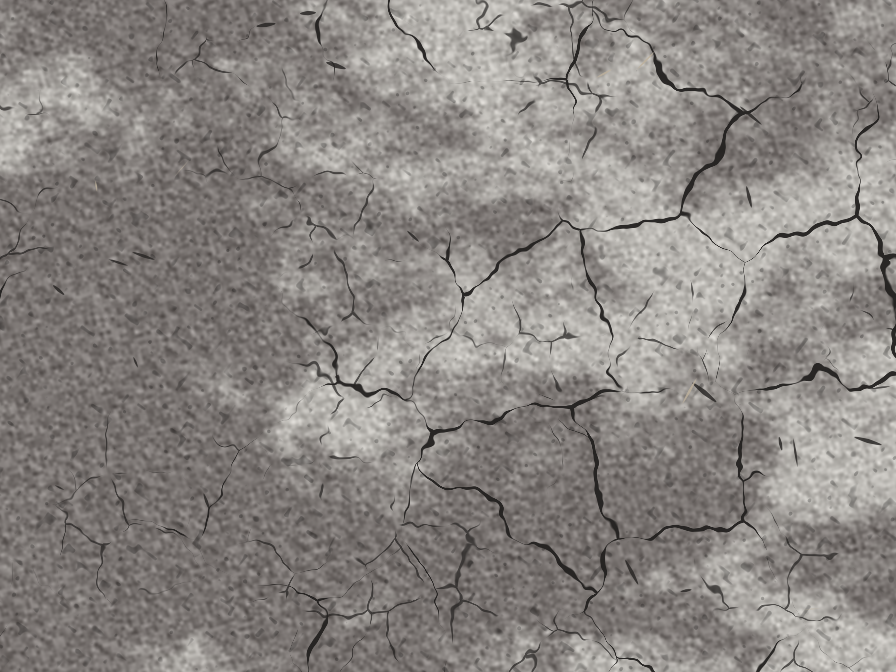
This texture is drawn by a Shadertoy shader. Its source:

```glsl
#define PATCH_SCALE 5.0
#define GRAIN_SCALE 175.0
#define GRAIN_AMOUNT 0.17
#define RELIEF_AMOUNT 0.13
#define CRACK_SCALE 4.6
#define CRACK_WIDTH 0.0040
#define HAIRLINE_SCALE 9.5
#define HAIRLINE_WIDTH 0.0017
#define DEBRIS_COUNT 24
#define SOIL vec3(0.472, 0.450, 0.440)
#define CRUST vec3(0.735, 0.725, 0.705)
#define CREVICE vec3(0.135, 0.127, 0.122)

float hash(vec2 p) {
    return fract(sin(dot(p, vec2(127.1, 311.7))) * 43758.5453);
}

vec2 hash2(vec2 p) {
    return vec2(hash(p), hash(p + 37.3));
}

float noise(vec2 p) {
    vec2 i = floor(p), f = fract(p);
    f = f * f * (3.0 - 2.0 * f);
    return mix(mix(hash(i), hash(i + vec2(1, 0)), f.x),
               mix(hash(i + vec2(0, 1)), hash(i + vec2(1, 1)), f.x), f.y);
}

vec2 turn(vec2 p) {
    return mat2(0.8, 0.6, -0.6, 0.8) * p;
}

float fbm(vec2 p) {
    float sum = 0.0, amp = 1.0, total = 0.0;
    for (int i = 0; i < 6; i++) {
        sum += amp * noise(p);
        total += amp;
        amp *= 0.74;
        p = 2.0 * turn(p) + 17.0;
    }
    return sum / total;
}

// Bends straight cell borders into jagged fracture lines
vec2 jagged(vec2 p) {
    vec2 bend = vec2(0), q = p * 6.0;
    float amp = 0.08;
    for (int i = 0; i < 4; i++) {
        bend += amp * (vec2(noise(q + 5.0), noise(q + 61.0)) - 0.5);
        q = 2.4 * turn(q);
        amp *= 0.45;
    }
    return p + bend;
}

// Distance to the border between the two nearest cells
float cellBorder(vec2 p) {
    vec2 cell = floor(p), near = vec2(9), second = vec2(9);
    for (int y = -1; y <= 1; y++)
    for (int x = -1; x <= 1; x++) {
        vec2 id = cell + vec2(x, y);
        vec2 r = id + 0.1 + 0.8 * hash2(id) - p;
        if (dot(r, r) < dot(near, near)) { second = near; near = r; }
        else if (dot(r, r) < dot(second, second)) second = r;
    }
    return dot(0.5 * (near + second), normalize(second - near));
}

// Coverage of a line whose half width may shrink to nothing
float stroke(float d, float halfWidth, float pixel) {
    float cover = 1.0 - smoothstep(halfWidth - 0.6 * pixel, halfWidth + 0.6 * pixel, d);
    return cover * smoothstep(0.0, 0.0012, halfWidth);
}

// Tapered sliver centred on the origin
float sliver(vec2 p, float angle, float halfLength, float halfWidth, float pixel) {
    vec2 dir = vec2(cos(angle), sin(angle));
    float along = dot(p, dir);
    float across = abs(dot(p, vec2(-dir.y, dir.x)));
    float taper = max(0.0, 1.0 - abs(along) / halfLength);
    return stroke(across, halfWidth * sqrt(taper), pixel);
}

void mainImage(out vec4 fragColor, in vec2 fragCoord) {
    float pixel = 1.0 / iResolution.y;
    vec2 p = fragCoord * pixel;
    float aspect = iResolution.x * pixel;

    // Pale crust in speckled patches along faint level bands
    float patches = fbm(p * vec2(0.8, 1.15) * PATCH_SCALE + 3.0);
    patches += 0.2 * (noise(p * vec2(1.6, 5.0) + 31.0) - 0.5);
    patches += 0.08 * (p.x / aspect - 0.5) + 0.12 * (abs(p.y - 0.5) - 0.25);
    vec3 color = mix(SOIL, CRUST, smoothstep(0.42, 0.71, patches));

    // Grit and small lit clods
    vec2 clod = turn(p) * 120.0;
    float relief = noise(clod) - noise(clod + vec2(-0.1, 0.65));
    float grit = noise(turn(turn(p)) * GRAIN_SCALE) - 0.5;
    color += GRAIN_AMOUNT * grit + RELIEF_AMOUNT * relief;
    float pit = smoothstep(0.8, 0.95, noise(turn(p) * 95.0 + 9.0));
    color *= 1.0 - 0.25 * pit;

    // Hairline cracks in short dashes
    vec2 bent = jagged(p);
    float hairMask = smoothstep(0.4, 0.66, noise(p * 6.0 + 23.0));
    float hairGaps = smoothstep(0.2, 0.7, noise(turn(p) * 42.0));
    float hair = cellBorder(bent * HAIRLINE_SCALE + 40.0) / HAIRLINE_SCALE;
    float hairInk = stroke(hair, HAIRLINE_WIDTH * hairMask * hairGaps, pixel);
    color = mix(color, CREVICE, 0.7 * hairInk);

    // Main cracks, widest around the middle, pinched along their run
    float centre = 0.28 - 0.75 * length((p - vec2(0.56 * aspect, 0.57)) * vec2(0.8, 1.1));
    float openness = smoothstep(0.34, 0.72, noise(p * 4.0 + 11.0) + centre);
    float pinch = 0.2 + 0.8 * smoothstep(0.15, 0.8, noise(turn(p) * 36.0 + 70.0));
    float crack = cellBorder(bent * CRACK_SCALE + 7.0) / CRACK_SCALE;
    float crackInk = stroke(crack, CRACK_WIDTH * openness * pinch, pixel);
    color = mix(color, CREVICE, 0.95 * crackInk);

    // Scattered dark chips and pale straw
    for (int i = 0; i < DEBRIS_COUNT; i++) {
        vec2 seed = vec2(i, 4.7);
        vec2 spot = hash2(seed) * vec2(aspect, 1.0);
        vec2 size = mix(vec2(0.008, 0.0012), vec2(0.024, 0.0036), hash2(seed + 8.1));
        float angle = -0.7 + 1.8 * (hash(seed + 2.9) - 0.5);
        bool straw = i % 4 == 0;
        if (straw) { angle += 1.6; size.y *= 0.55; }
        float cover = sliver(p - spot, angle, size.x, size.y, pixel);
        color = mix(color, straw ? vec3(0.74, 0.69, 0.61) : CREVICE * 1.2, 0.85 * cover);
    }

    fragColor = vec4(clamp(color, 0.0, 1.0), 1.0);
}
```
